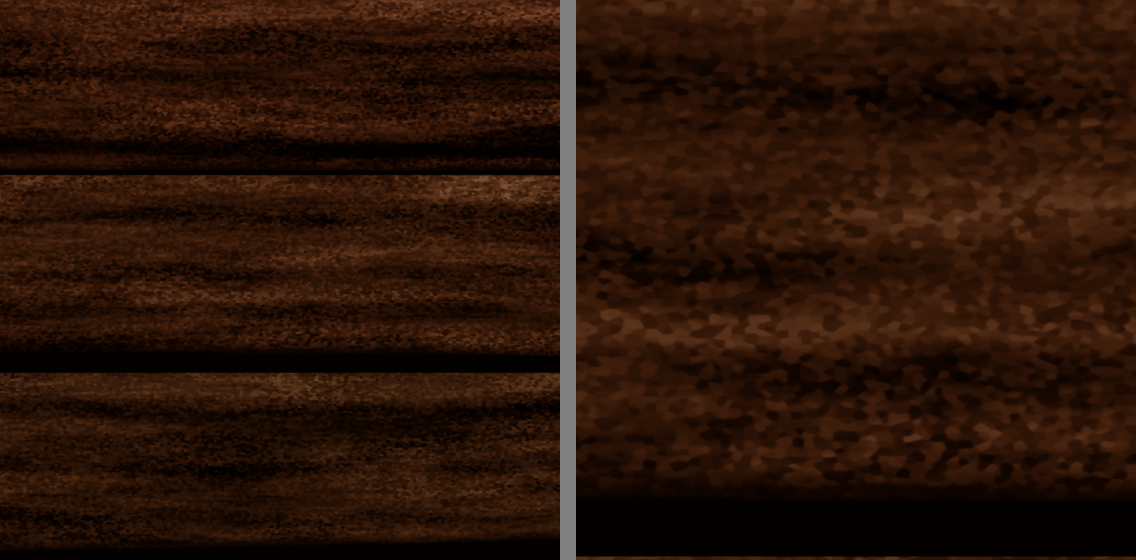
Left: the whole. Right: its middle third, enlarged.
Give the GLSL for this texture, as a WebGL 2 fragment shader.

```glsl
#version 300 es
precision highp float;
// Three dark, weathered timber boards stacked horizontally with shadowed gaps.

#define SEAM_UPPER 0.311      // board edges, measured down from the top
#define SEAM_LOWER 0.664
#define WOBBLE 0.004          // waviness of grain and gap edges
#define GRAIN_SCALE vec2(2.0, 13.0)
#define FLECK_SCALE vec2(150.0, 225.0)
#define BASE_TONE 0.44
#define GRAIN_CONTRAST 0.85
#define FLECK_CONTRAST 0.50
#define HIGHLIGHT 0.20        // worn upper edge of each board
#define BAND_DEPTH 0.17       // dark grain bands

uniform vec2 u_resolution;
out vec4 fragColor;

const vec3 GAP_BLACK = vec3(0.012, 0.003, 0.0);
const vec3 CHAR = vec3(0.07, 0.02, 0.0);
const vec3 UMBER = vec3(0.16, 0.07, 0.02);
const vec3 BROWN = vec3(0.23, 0.11, 0.04);
const vec3 TAN = vec3(0.33, 0.19, 0.10);
const vec3 PALE = vec3(0.46, 0.31, 0.21);

float hash(vec2 p) {
    vec3 q = fract(vec3(p.xyx) * 0.1031);
    q += dot(q, q.yzx + 33.33);
    return fract((q.x + q.y) * q.z);
}

float smoothNoise(vec2 p) {
    vec2 cell = floor(p), f = fract(p);
    f = f * f * (3.0 - 2.0 * f);
    float low = mix(hash(cell), hash(cell + vec2(1, 0)), f.x);
    float high = mix(hash(cell + vec2(0, 1)), hash(cell + 1.0), f.x);
    return mix(low, high, f.y);
}

// Layered sines bend the long lines slightly.
float wave(float x, float seed) {
    return sin(x * 5.0 + seed) * 0.5 + sin(x * 13.0 + seed * 2.3) * 0.3
         + sin(x * 37.0 + seed * 4.1) * 0.2;
}

// Octaves of noise stretched along the board, centred on zero.
float grain(vec2 p) {
    float sum = 0.0, weight = 0.32;
    vec2 scale = GRAIN_SCALE;
    for (int i = 0; i < 5; i++) {
        sum += weight * (smoothNoise(p * scale + float(i) * 17.3) - 0.5);
        scale *= vec2(1.9, 2.0);
        weight *= 0.86;
    }
    return sum;
}

// Soft cellular noise: blended random shades around scattered points.
float flecks(vec2 p) {
    vec2 cell = floor(p);
    float sum = 0.0, total = 0.0;
    for (int y = -1; y <= 1; y++)
    for (int x = -1; x <= 1; x++) {
        vec2 id = cell + vec2(x, y);
        vec2 point = id + vec2(hash(id + 3.7), hash(id + 91.2));
        float weight = exp(-9.0 * distance(p, point));
        sum += weight * hash(id + 47.5);
        total += weight;
    }
    return sum / total - 0.5;
}

vec3 woodColor(float tone) {
    vec3 c = mix(GAP_BLACK, CHAR, smoothstep(0.0, 0.22, tone));
    c = mix(c, UMBER, smoothstep(0.18, 0.42, tone));
    c = mix(c, BROWN, smoothstep(0.40, 0.58, tone));
    c = mix(c, TAN, smoothstep(0.56, 0.78, tone));
    return mix(c, PALE, smoothstep(0.76, 1.05, tone));
}

void main() {
    vec2 p = gl_FragCoord.xy / u_resolution;
    float down = 1.0 - p.y;
    float pixel = 1.0 / u_resolution.y;

    // Board number, extent and position across it.
    int board = int(step(SEAM_UPPER, down) + step(SEAM_LOWER, down));
    float seed = float(board) * 3.7 + 1.0;
    vec4 edges = vec4(0.0, SEAM_UPPER, SEAM_LOWER, 1.0);
    float top = edges[board], bottom = edges[board + 1];
    float across = (down - top) / (bottom - top);
    float bend = wave(p.x, seed) * WOBBLE;

    // Fibres and rough flecks, patchy along the board.
    vec2 fibre = vec2(p.x, down + bend) + seed * vec2(2.1, 1.3);
    float patches = smoothNoise(fibre * vec2(5.0, 28.0) + 8.0);
    float tone = BASE_TONE + GRAIN_CONTRAST * grain(fibre);
    tone += FLECK_CONTRAST * mix(0.3, 1.0, patches) * flecks(p * FLECK_SCALE);

    // Worn upper edge and gradual shading towards the lower edge.
    tone += HIGHLIGHT * (1.0 - smoothstep(0.08, 0.20, across + bend * 4.0));
    tone -= 0.10 * smoothstep(0.75, 1.0, across);

    // Dark bands that thicken and fade along their length.
    for (int i = 0; i < 3; i++) {
        float id = float(i);
        float center = 0.22 + 0.26 * id + 0.10 * (hash(vec2(id, seed)) - 0.5);
        float offset = (across + bend * 5.0 - center) / 0.042;
        float strength = 0.35 + smoothNoise(vec2(p.x * 4.0 + id * 7.0, seed));
        tone -= BAND_DEPTH * strength * exp(-offset * offset);
    }

    // A broad groove lies above the narrow first seam.
    float groove = (down + bend - 0.262 - 0.008 * p.x) / 0.018;
    tone -= 0.42 * exp(-groove * groove);

    // Each board has its own gap thickness and slope.
    float gap = vec3(0.007, 0.036, 0.016)[board];
    gap += vec3(0.0, -0.007, 0.020)[board] * p.x + bend * 0.4;
    float clearance = bottom - down - gap;
    tone *= mix(0.45, 1.0, smoothstep(0.0, 0.020, clearance));
    float solid = smoothstep(-pixel, pixel + 0.002, clearance);
    solid *= board == 0 ? 1.0 : smoothstep(0.0, 2.0 * pixel, down - top);

    vec3 tint = mix(vec3(1.06, 0.97, 0.95), vec3(0.98, 1.0, 0.96), float(board) * 0.5);
    fragColor = vec4(mix(GAP_BLACK, woodColor(tone) * tint, solid), 1.0);
}
```
